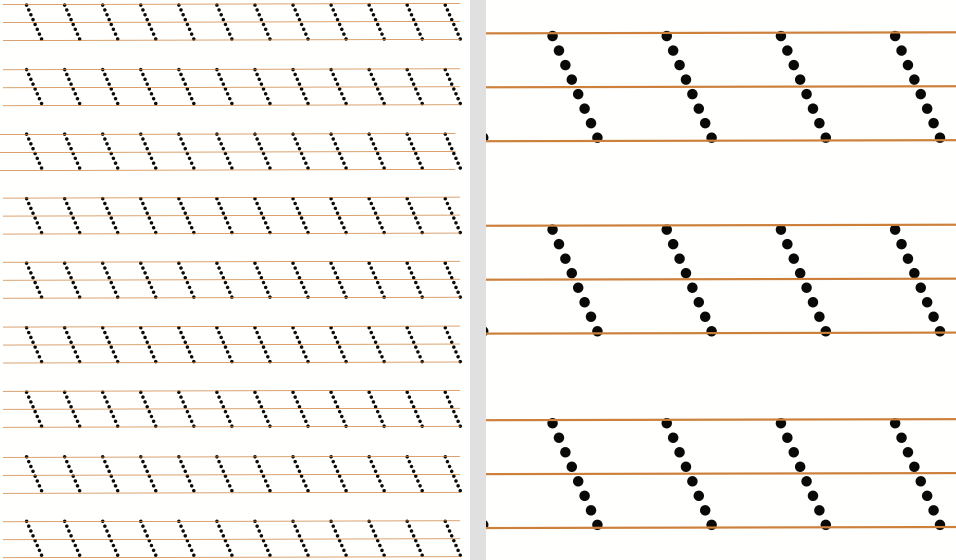
Left, the full canvas; right, a detail of the centre.
A Shadertoy shader for this pattern:

```glsl
#define GRID vec2(12.0, 9.0)
#define PITCH vec2(0.06797, 0.11523)
#define FIRST_DOT vec2(0.0475, 0.0091)
#define STROKE vec2(0.0267, 0.0605)
#define DOTS 8
#define DOT_RADIUS 0.0031
#define RULE_GAP 0.0321
#define RULE_WIDTH 0.0013
#define RULE_SPAN vec2(0.0052, 0.8216)
#define RULE_TILT 0.0022
#define RULE_COLOR vec3(0.80, 0.50, 0.23)
#define PAPER vec3(1.0, 1.0, 0.995)

const vec3 INK = vec3(0.035, 0.035, 0.03);

// Vertical offset of each row's rules, in thousandths of the height
const float RULE_DRIFT[9] = float[9](-1.0, 0.3, 0.7, -1.0, -1.7, -1.2, -1.7, 1.0, 0.8);

// Fraction of a pixel covered by a band centred at signed distance d
float bandCoverage(float d, float width, float pixel) {
    float high = min(d + 0.5 * width, 0.5 * pixel);
    float low = max(d - 0.5 * width, -0.5 * pixel);
    return clamp((high - low) / pixel, 0.0, 1.0);
}

// Distance to the nearest dot of the slanted stroke
float dottedStroke(vec2 p) {
    float nearest = 1.0;
    for (int i = 0; i < DOTS; i++) {
        vec2 center = STROKE * float(i) / float(DOTS - 1);
        nearest = min(nearest, length(p - center));
    }
    return nearest - DOT_RADIUS;
}

// Three slightly tilted rules, with the third row slipped to the left
float rules(vec2 p, float row, float pixel) {
    float slip = row == 2.0 ? -0.0085 : 0.0;
    float x = p.x - slip;
    float y = p.y - FIRST_DOT.y - row * PITCH.y;
    y += RULE_TILT * (x - RULE_SPAN.x) - 0.001 * RULE_DRIFT[int(row)];
    float cover = 0.0;
    for (int i = 0; i < 3; i++) {
        cover = max(cover, bandCoverage(y - float(i) * RULE_GAP, RULE_WIDTH, pixel));
    }
    float ends = min(x - RULE_SPAN.x, RULE_SPAN.y - x);
    return cover * clamp(0.5 + ends / pixel, 0.0, 1.0);
}

void mainImage(out vec4 fragColor, in vec2 fragCoord) {
    float pixel = 1.0 / iResolution.y;
    vec2 p = vec2(fragCoord.x, iResolution.y - fragCoord.y) * pixel;

    // Cells centred on the strokes, limited to the sheet
    vec2 offset = p - FIRST_DOT;
    vec2 cell = floor((offset - 0.5 * STROKE) / PITCH + 0.5);
    cell = clamp(cell, vec2(0.0), GRID - 1.0);

    // Ink first, then the rules across it
    float dots = dottedStroke(offset - cell * PITCH);
    vec3 color = mix(PAPER, INK, clamp(0.5 - dots / pixel, 0.0, 1.0));
    color = mix(color, RULE_COLOR, rules(p, cell.y, pixel));
    fragColor = vec4(color, 1.0);
}
```
